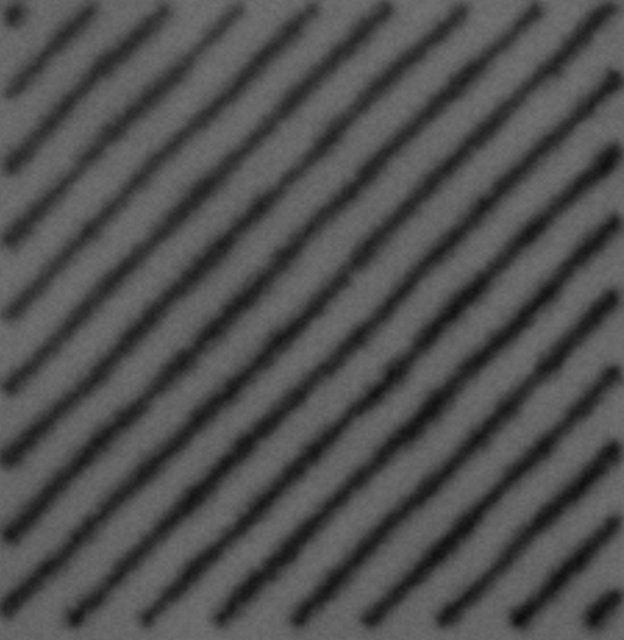
Give the GLSL for this pattern, as a Shadertoy shader.

```glsl
// Seventeen soft, worn dark diagonal strokes on grainy grey, ending just inside the border.

const float LAST_STROKE = 16.0;              // strokes are numbered 0 to 16
const float PERIOD = 0.1161;                 // spacing measured along x + y
const float OFFSET = 0.0385;                 // x + y of the first stroke
const float SOFT_RADIUS = 0.0122;            // gaussian radius of a stroke
const vec2 CANVAS = vec2(500.0 / 512.0, 1.0);
const vec2 INSET_MIN = vec2(0.016, 0.017);   // box that holds the stroke ends
const vec2 INSET_MAX = vec2(0.961, 0.966);

float hash(vec2 p) {
    return fract(sin(dot(p, vec2(127.1, 311.7))) * 43758.5453);
}

// Smooth value noise from 0 to 1
float noise(vec2 p) {
    vec2 cell = floor(p);
    vec2 f = fract(p);
    f = f * f * (3.0 - 2.0 * f);
    float low = mix(hash(cell), hash(cell + vec2(1.0, 0.0)), f.x);
    float high = mix(hash(cell + vec2(0.0, 1.0)), hash(cell + vec2(1.0, 1.0)), f.x);
    return mix(low, high, f.y);
}

float signedNoise(vec2 p) {
    return 2.0 * noise(p) - 1.0;
}

// Distance to the diagonal x + y = diagonalSum, cut off by the inset box
float strokeDistance(vec2 p, float diagonalSum) {
    float startX = max(INSET_MIN.x, diagonalSum - INSET_MAX.y);
    float endX = min(INSET_MAX.x, diagonalSum - INSET_MIN.y);
    float x = clamp(0.5 * (p.x - p.y + diagonalSum), startX, endX);
    return length(p - vec2(x, diagonalSum - x));
}

// Slow bends plus small ragged shifts of the stroke edges
vec2 wobble(vec2 p) {
    float bend = 0.0035 * signedNoise(p * 9.0 + 3.7);
    vec2 ragged = vec2(signedNoise(p * 65.0), signedNoise(p * 65.0 + 41.3));
    return p + bend + 0.0028 * ragged;
}

// Darkness of the stroke nearest to p
float strokeInk(vec2 p) {
    vec2 q = wobble(p);
    float index = clamp(round((q.x + q.y - OFFSET) / PERIOD), 0.0, LAST_STROKE);
    float dist = strokeDistance(q, OFFSET + index * PERIOD);

    // Uneven pressure along each stroke, heavier toward the lower right
    float along = q.x - q.y;
    float blots = signedNoise(vec2(along * 13.0 + 40.0, index * 7.3));
    float flecks = signedNoise(vec2(along * 32.0 + 90.0, index * 5.1 + 17.0));
    float depth = mix(0.205, 0.285, smoothstep(0.2, 1.5, p.x + p.y));
    depth *= 1.0 + 0.15 * blots + 0.09 * flecks;
    float radius = SOFT_RADIUS * (1.0 + 0.12 * blots + 0.08 * flecks);
    return depth * exp(-0.5 * dist * dist / (radius * radius));
}

// Fine grain over broad, faint shading
float groundTone(vec2 p) {
    float grain = 0.018 * signedNoise(p * 230.0) + 0.012 * signedNoise(p * 110.0 + 19.0);
    float shade = 0.012 * signedNoise(p * 6.0 + 8.0);
    return 0.408 - 0.008 * p.y + grain + shade;
}

void mainImage(out vec4 fragColor, in vec2 fragCoord) {
    vec2 p = fragCoord / iResolution.xy;
    p.y = 1.0 - p.y;                         // measure downward from the top
    p *= CANVAS;
    float tone = max(groundTone(p) - strokeInk(p), 0.06);
    fragColor = vec4(vec3(tone), 1.0);
}
```
